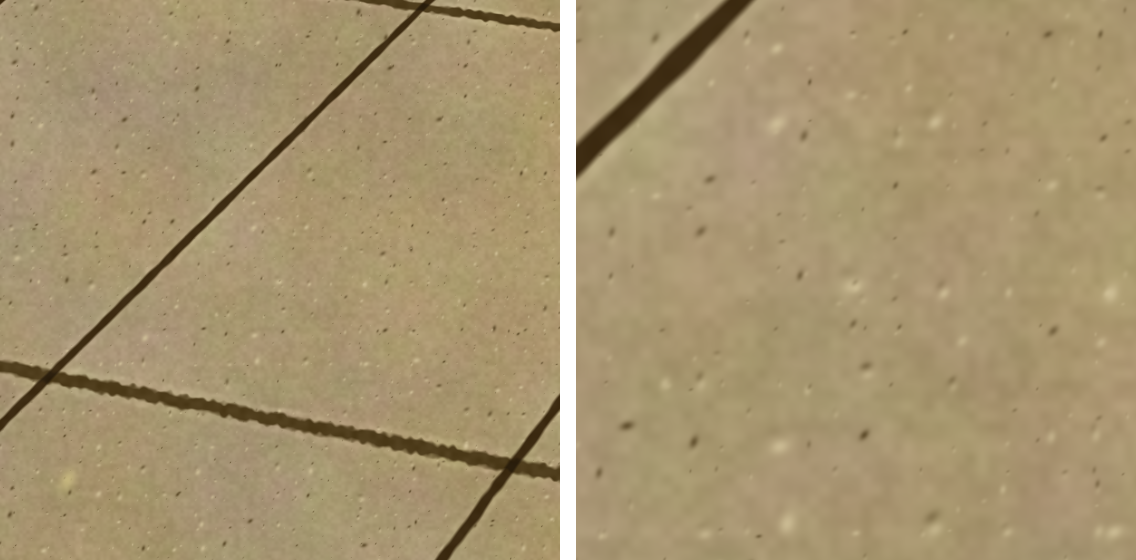
Left, the full canvas; right, a detail of the centre.
A WebGL 2 fragment shader for this texture:

```glsl
#version 300 es
precision highp float;
uniform vec2 u_resolution;
out vec4 outColor;

#define JOINT_HALF vec2(0.0108, 0.0118)
#define JOINT_RAGGED vec2(0.0045, 0.0085)
#define JOINT_SOFT 0.0042
#define RIM_WIDTH 0.011
#define RIM_GAIN 0.055
#define GRAIN_GAIN 0.075
#define BLOTCH_GAIN 0.07
#define SPECK_CHANCE 0.36
#define STONE vec3(0.660, 0.589, 0.440)
#define JOINT_DARK vec3(0.235, 0.165, 0.065)
#define JOINT_EARTH vec3(0.305, 0.235, 0.105)
#define CHIP_LIGHT vec3(0.83, 0.77, 0.61)

float hash(vec2 p) {
  vec3 q = fract(p.xyx * vec3(0.1031, 0.1030, 0.0973));
  q += dot(q, q.yzx + 33.33);
  return fract((q.x + q.y) * q.z);
}

vec2 hash2(vec2 p) {
  return vec2(hash(p + 17.3), hash(p + 71.9));
}

float noise(vec2 p) {
  vec2 i = floor(p), f = fract(p);
  f = f * f * (3.0 - 2.0 * f);
  float low = mix(hash(i), hash(i + vec2(1, 0)), f.x);
  float high = mix(hash(i + vec2(0, 1)), hash(i + vec2(1, 1)), f.x);
  return mix(low, high, f.y);
}

float fbm(vec2 p) {
  float sum = 0.0, amp = 0.5;
  for (int i = 0; i < 4; i++) {
    sum += amp * noise(p);
    p = mat2(1.6, 1.2, -1.2, 1.6) * p + 19.7;
    amp *= 0.5;
  }
  return sum / 0.9375;
}

// Perspective: canvas point to slab coordinates, one slab per unit
vec2 slabCoords(vec2 p) {
  mat3 slabToCanvas = mat3(0.7859, -0.1664, -0.0448,
                           0.8351, 0.8791, 0.2231,
                           0.0885, 0.3281, 1.0);
  vec3 q = inverse(slabToCanvas) * vec3(p, 1.0);
  return q.xy / q.z;
}

// Soft tilted ellipse, 1 at the centre
float dab(vec2 p, float angle, vec2 radius) {
  float c = cos(angle), s = sin(angle);
  p = mat2(c, -s, s, c) * p / radius;
  return exp(-dot(p, p));
}

// Scattered pits, each with a pale chip beside it
vec3 addSpecks(vec3 color, vec2 p, float cells, float strength) {
  vec2 g = p * cells, id = floor(g);
  if (hash(id + cells) > SPECK_CHANCE) return color;
  vec2 offset = fract(g) - 0.35 - 0.3 * hash2(id);
  float kind = hash(id + 5.1);
  float size = mix(0.06, 0.13, hash(id + 9.7));
  float tilt = mix(0.2, 1.4, hash(id + 31.0));
  vec2 apart = size * vec2(mix(-0.5, 0.8, kind), -1.0);
  float chip = dab(offset - apart, tilt, size * vec2(1.1, 0.75));
  float pit = dab(offset + apart * 0.5, tilt, size * vec2(1.0, 0.6));
  color = mix(color, CHIP_LIGHT, chip * strength * smoothstep(0.1, 0.8, kind));
  return mix(color, JOINT_EARTH, pit * strength * smoothstep(0.9, 0.2, kind));
}

// Weathered slab surface
vec3 stone(vec2 p, vec2 slab) {
  float tone = (fbm(p * 7.0 + 3.0) - 0.5) * BLOTCH_GAIN;
  tone += (noise(p * 85.0) + noise(p * 160.0 + 8.0) - 1.0) * GRAIN_GAIN * 0.5;
  tone += (hash(slab + 40.0) - 0.5) * 0.012;
  float rosy = fbm(p * 16.0 + 50.0) - 0.5;
  float warm = fbm(p * 5.0 + 90.0) - 0.5 + 0.3 * (p.x - 0.5);
  vec3 color = STONE + tone;
  color += rosy * vec3(0.03, -0.035, 0.035);
  color += warm * vec3(0.03, 0.01, -0.06);
  color = addSpecks(color, p, 21.0, 0.75);
  color = addSpecks(color, p + 0.37, 34.0, 0.55);
  color = addSpecks(color, p + 0.71, 58.0, 0.3);
  float stain = dab(p - vec2(0.121, 0.143), 1.1, vec2(0.019, 0.012));
  return mix(color, CHIP_LIGHT * vec3(0.97, 0.97, 0.83), 0.75 * stain);
}

void main() {
  vec2 p = gl_FragCoord.xy / u_resolution;
  vec2 uv = slabCoords(p);

  // Distance past the ragged edge of each joint direction
  vec2 toJoint = abs(uv - round(uv));
  vec2 ragged = vec2(noise(p * 42.0), noise(p * 105.0 + 6.0)) - 0.5;
  vec2 edge = toJoint - JOINT_HALF + ragged * JOINT_RAGGED;
  float soft = max(JOINT_SOFT, 1.2 / min(u_resolution.x, u_resolution.y));
  vec2 joint = 1.0 - smoothstep(-soft, soft, edge);

  // Pale worn rim beside the joints
  vec3 color = stone(p, floor(uv));
  vec2 rim = exp(-pow((edge - 0.007) / RIM_WIDTH * 1.6, vec2(2.0)));
  color += max(rim.x * 0.7, rim.y) * RIM_GAIN * (0.3 + noise(p * 60.0 + 2.0));

  // Earth in the joints, darkest where they cross
  float dirt = (noise(p * 90.0 + 30.0) - 0.5) * 0.05;
  color = mix(color, JOINT_EARTH + dirt, joint.y);
  color = mix(color, JOINT_DARK + dirt * 0.6, joint.x);
  color *= 1.0 - 0.3 * joint.x * joint.y;
  outColor = vec4(clamp(color, 0.0, 1.0), 1.0);
}
```
